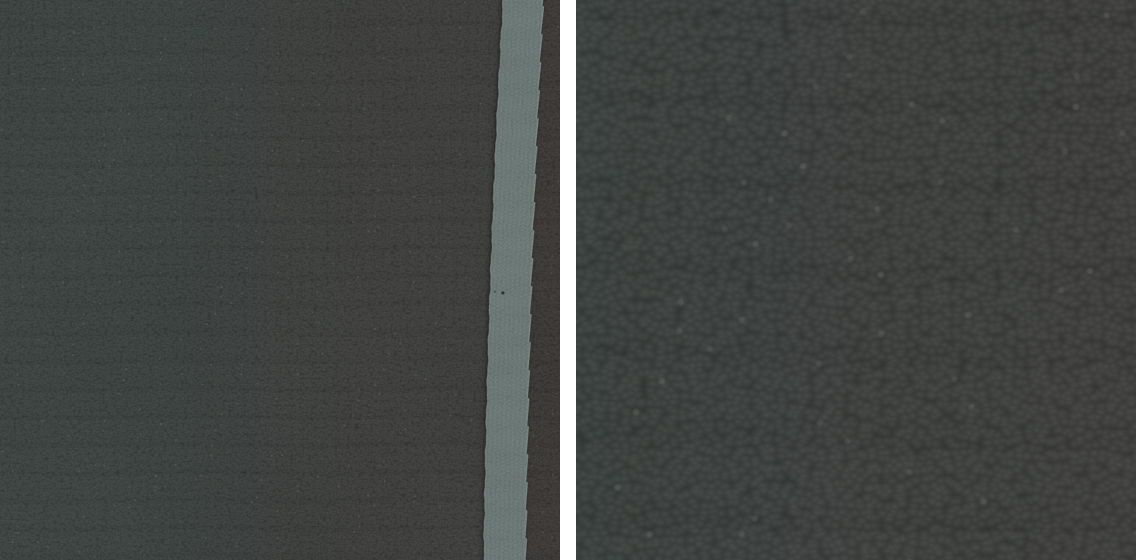
Left: the whole. Right: its middle third, enlarged.
A WebGL 1 fragment shader for this texture:

```glsl
precision highp float;
// Dark grey-green cloth with fine grain and faint rows, crossed near the right
// side by a pale, slightly bent woven tape. Cellular noise makes the grain,
// layered sines the tone and weave, and signed distances the tape.

uniform vec2 u_resolution;

const vec3 CLOTH_GREEN = vec3(0.232, 0.258, 0.248);
const vec3 CLOTH_GREY = vec3(0.238, 0.243, 0.235);
const vec3 CLOTH_BROWN = vec3(0.232, 0.222, 0.214);
const vec3 TAPE_COLOR = vec3(0.420, 0.467, 0.455);
const vec3 RIM_COLOR = vec3(0.500, 0.545, 0.530);
const vec3 SPOT_COLOR = vec3(0.170, 0.200, 0.200);
const float ROWS = 20.0;

vec2 hash2(vec2 p) {
  vec2 q = vec2(dot(p, vec2(127.1, 311.7)), dot(p, vec2(269.5, 183.3)));
  return fract(sin(q) * 43758.55);
}

// Distance to the nearest scattered point, in cell units.
float cellular(vec2 p) {
  vec2 cell = floor(p);
  vec2 local = fract(p);
  float nearest = 4.0;
  for (int y = -1; y <= 1; y++) {
    for (int x = -1; x <= 1; x++) {
      vec2 offset = vec2(float(x), float(y));
      vec2 delta = offset + hash2(cell + offset) - local;
      nearest = min(nearest, dot(delta, delta));
    }
  }
  return sqrt(nearest);
}

// Sparse soft flecks; only cells above the threshold carry one.
float flecks(vec2 p, float threshold) {
  vec2 cell = floor(p);
  float chosen = step(threshold, hash2(cell + 37.0).x);
  vec2 center = 0.3 + 0.4 * hash2(cell);
  return chosen * (1.0 - smoothstep(0.10, 0.30, length(fract(p) - center)));
}

// Slow uneven tone from crossed sines, roughly -1 to 1.
float mottling(vec2 p) {
  return 0.5 * sin(p.x * 9.0 + 2.0 * sin(p.y * 4.0))
       + 0.3 * sin(p.y * 13.0 - p.x * 7.0 + 1.0)
       + 0.2 * sin(p.x * 31.0 + p.y * 17.0);
}

vec3 clothColor(vec2 p) {
  vec3 color = mix(CLOTH_GREEN, CLOTH_GREY, smoothstep(0.2, 0.65, p.x));
  color = mix(color, CLOTH_BROWN, smoothstep(0.90, 0.96, p.x));
  float fineGrain = 0.5 - cellular(p * vec2(190.0, 250.0));
  float softGrain = 0.5 - cellular(p * vec2(85.0, 120.0) + 40.0);
  float row = fract(p.y * ROWS + 0.05 * sin(p.x * 14.0));
  float rowLine = smoothstep(0.0, 0.08, row) * (1.0 - smoothstep(0.12, 0.30, row));
  float threads = sin(p.x * 300.0) + sin(p.y * 390.0);
  float tone = 0.066 * fineGrain + 0.020 * softGrain + 0.005 * mottling(p);
  tone += 0.0015 * threads - 0.007 * rowLine + 0.003 * row;
  tone += 0.060 * flecks(p * 110.0, 0.965);
  return color + tone;
}

// Signed distances inside the left and right tape edges.
vec2 tapeEdges(vec2 p) {
  float center = 0.9015 + p.y * (0.0116 + 0.0214 * p.y);
  float halfWidth = 0.0380 - 0.0015 * p.y;
  float step1 = fract(p.y * ROWS + 0.2);
  float scallop = 0.0032 * (step1 - 0.5) * smoothstep(0.0, 0.06, 1.0 - step1);
  float nibble = 0.0008 * sin(p.y * 93.0) + 0.0004 * sin(p.y * 251.0);
  float left = p.x - (center - halfWidth + nibble);
  float right = center + halfWidth + scallop - p.x;
  return vec2(left, right);
}

// Slanted stitches that change direction from column to column.
vec3 tapeColor(vec2 p, vec2 edges) {
  float column = edges.x * 125.0;
  float slant = abs(fract(column * 0.5) - 0.5) * 2.0;
  float stitch = sin(p.y * 950.0 + slant * 6.0);
  float ridge = cos(column * 6.2832);
  float grain = 0.5 - cellular(p * vec2(210.0, 240.0));
  float tone = 0.010 * stitch + 0.009 * ridge + 0.045 * grain;
  tone += 0.006 * mottling(p * 2.0) + 0.004 * sin(p.y * ROWS * 6.2832);
  float leftRim = 1.0 - smoothstep(0.001, 0.005, edges.x);
  float rightRim = 1.0 - smoothstep(0.001, 0.004, edges.y);
  return mix(TAPE_COLOR, RIM_COLOR, max(0.3 * leftRim, 0.65 * rightRim)) + tone;
}

float spot(vec2 p, vec2 center, float radius) {
  return 1.0 - smoothstep(radius * 0.5, radius * 1.4, length(p - center));
}

void main() {
  vec2 p = gl_FragCoord.xy / u_resolution;
  float soft = max(0.0012, 0.8 / u_resolution.x);
  vec2 edges = tapeEdges(p);
  float inside = smoothstep(-soft, soft, min(edges.x, edges.y));

  // Narrow shadow on the cloth beside both edges of the tape.
  float leftShadow = exp(-abs(edges.x + 0.002) * 320.0);
  float rightShadow = exp(-abs(edges.y + 0.001) * 380.0);
  vec3 cloth = clothColor(p) * (1.0 - 0.30 * leftShadow - 0.14 * rightShadow);

  // Tape with two small stains.
  vec3 tape = tapeColor(p, edges);
  float stain = spot(p, vec2(0.898, 0.477), 0.0030);
  stain += 0.45 * spot(p, vec2(0.884, 0.479), 0.0024);
  tape = mix(tape, SPOT_COLOR, min(stain, 1.0));

  gl_FragColor = vec4(mix(cloth, tape, inside), 1.0);
}
```
